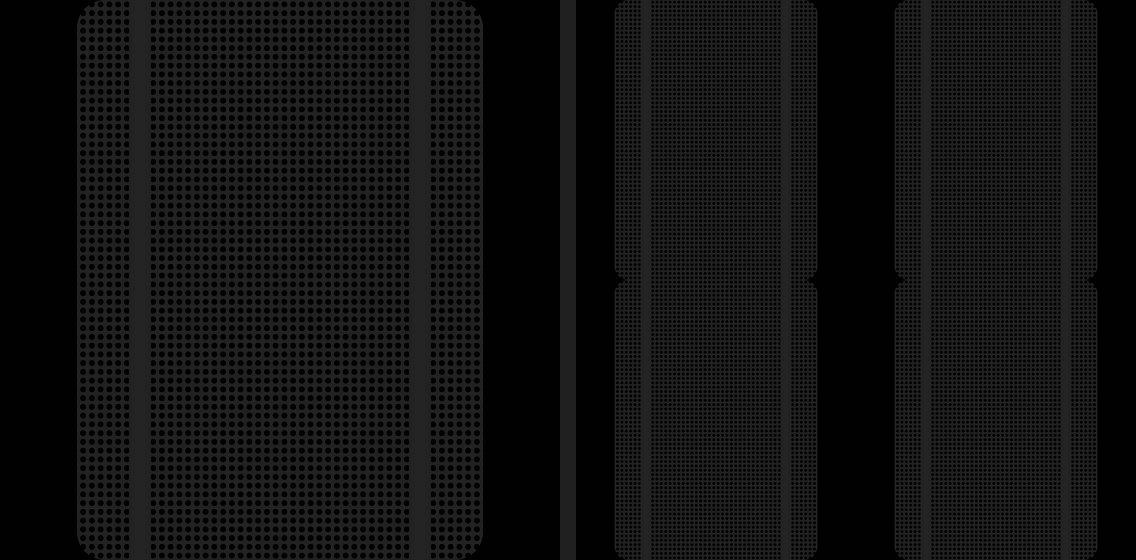
Left, the tile; right, the same tile 2 across and 2 down.
Reproduce this pattern procedurally as a WebGL 1 fragment shader.

```glsl
precision highp float;
// A dark rounded panel perforated by a 64 by 64 grid of round holes, with two
// solid upright bands. Distance functions cut the panel and the holes; layered
// sines of whole frequency add a faint mottling that wraps at every edge.
uniform vec2 u_resolution;

const float TAU = 6.2831853;
const float GRID = 64.0;            // holes across and down
const float HOLE_RADIUS = 0.34;     // in grid cells
const float BAND_HALF_WIDTH = 0.75; // in grid cells
const vec2 PANEL_HALF = vec2(0.3626, 0.5);
const float CORNER_RADIUS = 0.05;
const vec3 BLACK = vec3(0.003);
const vec3 PANEL = vec3(0.131);
const vec3 BAND = vec3(0.143);

// Coverage of a shape from its signed distance, softened over one pixel.
float coverage(float dist, float pixel) {
  return 1.0 - smoothstep(-0.6 * pixel, 0.6 * pixel, dist);
}

float roundedBox(vec2 p, vec2 halfSize, float radius) {
  vec2 q = abs(p) - halfSize + radius;
  return length(max(q, 0.0)) + min(max(q.x, q.y), 0.0) - radius;
}

// Distance to the nearest hole edge, in cells.
float holeDistance(vec2 cell, float radius) {
  return length(fract(cell) - 0.5) - radius;
}

// Distance in cells to the nearest of two bands, a quarter in from each side.
float bandDistance(float x, float halfWidth) {
  return abs(abs(x - 0.5) - 0.25) * GRID - halfWidth;
}

// Periodic mottling in -1..1, built from sines with whole frequencies.
float mottling(vec2 p) {
  float sum = 0.0;
  float weight = 0.5;
  vec2 freq = vec2(5.0, 7.0);
  for (int i = 0; i < 4; i++) {
    float warp = sin(TAU * (freq.y * p.x - freq.x * p.y));
    sum += weight * sin(TAU * dot(freq, p) + 1.7 * warp);
    freq = freq.yx * 2.0 + vec2(1.0, 3.0);
    weight *= 0.5;
  }
  return sum;
}

void main() {
  vec2 uv = gl_FragCoord.xy / u_resolution;
  float pixel = 1.0 / min(u_resolution.x, u_resolution.y);
  float cellPixel = pixel * GRID;
  vec2 cell = uv * GRID;

  // Perforated sheet with a faint raised rim around each hole.
  float hole = holeDistance(cell, HOLE_RADIUS);
  float rim = 1.0 - smoothstep(0.0, 0.16, abs(hole - 0.06));
  vec3 sheet = PANEL + 0.006 * rim + 0.004 * mottling(uv);
  vec3 color = mix(sheet, BLACK, coverage(hole, cellPixel));

  // Solid bands replace the two columns of holes they cover.
  float band = bandDistance(uv.x, BAND_HALF_WIDTH);
  color = mix(color, sheet, coverage(band - 0.5, cellPixel));
  color = mix(color, BAND, coverage(band, cellPixel));
  float crease = coverage(abs(band + 0.1) - 0.08, cellPixel);
  color -= 0.008 * crease;

  // Panel outline on black.
  float panel = roundedBox(uv - 0.5, PANEL_HALF, CORNER_RADIUS);
  color = mix(BLACK, color, coverage(panel, pixel));
  gl_FragColor = vec4(color, 1.0);
}
```
